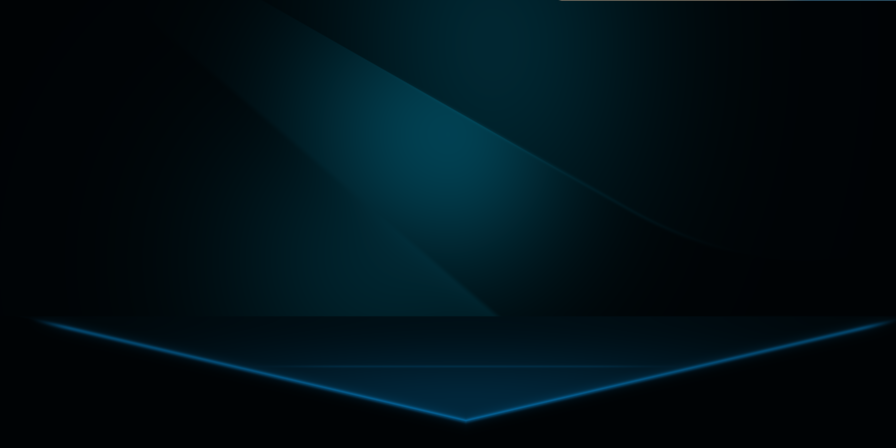
Write a Shadertoy shader that draws this background.

```glsl
#define NIGHT vec3(0.0, 0.013, 0.021)
#define TEAL vec3(0.012, 0.80, 1.0)
#define FLOOR_FAR vec3(0.0, 0.060, 0.088)
#define FLOOR_NEAR vec3(0.004, 0.150, 0.230)
#define RIM_BLUE vec3(0.015, 0.27, 0.42)
#define FLOOR_TOP 0.294
#define APEX vec2(1.04, 0.060)
#define RIM_SLOPE 0.234
#define SEAM_Y 0.182

// Elliptical soft light
float glow(vec2 p, vec2 center, vec2 radius) {
    vec2 d = (p - center) / radius;
    return exp(-dot(d, d));
}

// Soft line of the given half width
float stroke(float dist, float width) {
    return exp(-dist * dist / (width * width));
}

// Height of the long upper fold, flattening to the right
float upperFold(float x) {
    float bend = max(x - 1.4, 0.0);
    return 0.74 - 0.57 * (x - 1.04) + 0.7 * bend * bend;
}

// Height of the straight lower fold
float lowerFold(float x) {
    return 0.818 - 0.85 * (x - 0.495);
}

vec3 wall(vec2 p, float aa) {
    float aboveUpper = (p.y - upperFold(p.x)) * 0.87;
    float belowLower = (lowerFold(p.x) - p.y) * 0.76;

    // Three sheets of light, divided by the folds
    float rightSide = smoothstep(0.9, 1.1, p.x);
    float middle = 0.30 * glow(p, vec2(1.0, 0.70), vec2(mix(0.36, 0.30, rightSide), 0.34));
    float back = 0.172 * glow(p, vec2(1.1, 0.90), vec2(0.36, 0.50));
    float front = 0.155 * glow(p, vec2(0.86, 0.42), vec2(0.38, 0.36));
    front += 0.055 * exp(-max(belowLower, 0.0) / 0.05) * smoothstep(0.5, 0.9, p.x);

    float light = mix(middle, back, smoothstep(-aa, aa, aboveUpper));
    light = mix(light, front, smoothstep(-aa - 0.006, aa + 0.006, belowLower));

    // Faint gleam along the upper fold
    float reach = smoothstep(0.75, 1.1, p.x) * (1.0 - smoothstep(1.35, 1.70, p.x));
    light += 0.045 * reach * stroke(aboveUpper, 0.003 + 0.5 * aa);
    return NIGHT + TEAL * light;
}

vec3 platform(vec2 p, float aa) {
    float side = abs(p.x - APEX.x);
    float rim = (p.y - APEX.y - RIM_SLOPE * side) / sqrt(1.0 + RIM_SLOPE * RIM_SLOPE);

    // Surface brightens toward the near corner
    float nearness = smoothstep(FLOOR_TOP, 0.09, p.y);
    vec3 surface = mix(FLOOR_FAR, FLOOR_NEAR, nearness);
    surface = mix(NIGHT, surface, exp(-side * side / 0.64));
    vec3 color = mix(NIGHT, surface, smoothstep(-aa, aa, rim));

    // Cross seam and glowing rim
    float seamReach = 1.0 - smoothstep(0.25, 0.52, side);
    color += RIM_BLUE * 0.22 * seamReach * stroke(p.y - SEAM_Y, 0.002 + 0.4 * aa);
    float rimReach = 1.0 - smoothstep(0.88, 0.98, side);
    color += RIM_BLUE * rimReach * 0.75 * stroke(rim, 0.004 + 0.4 * aa);
    color += RIM_BLUE * rimReach * 0.15 * stroke(rim, 0.015);
    return color;
}

void mainImage(out vec4 fragColor, in vec2 fragCoord) {
    vec2 p = fragCoord / iResolution.y;
    p.x *= 2.0 * iResolution.y / iResolution.x;
    float aa = 1.0 / iResolution.y;

    float onWall = smoothstep(-aa, aa, p.y - FLOOR_TOP);
    vec3 color = mix(platform(p, aa), wall(p, aa), onWall);

    // Thin pale trim at the upper right border
    float trim = smoothstep(0.9965, 0.9985, p.y) * smoothstep(1.245, 1.255, p.x);
    vec3 trimColor = mix(vec3(0.50, 0.46, 0.40), vec3(0.20, 0.38, 0.48), smoothstep(1.70, 1.82, p.x));
    color = mix(color, trimColor, trim * 0.7);

    fragColor = vec4(clamp(color, 0.0, 1.0), 1.0);
}
```
